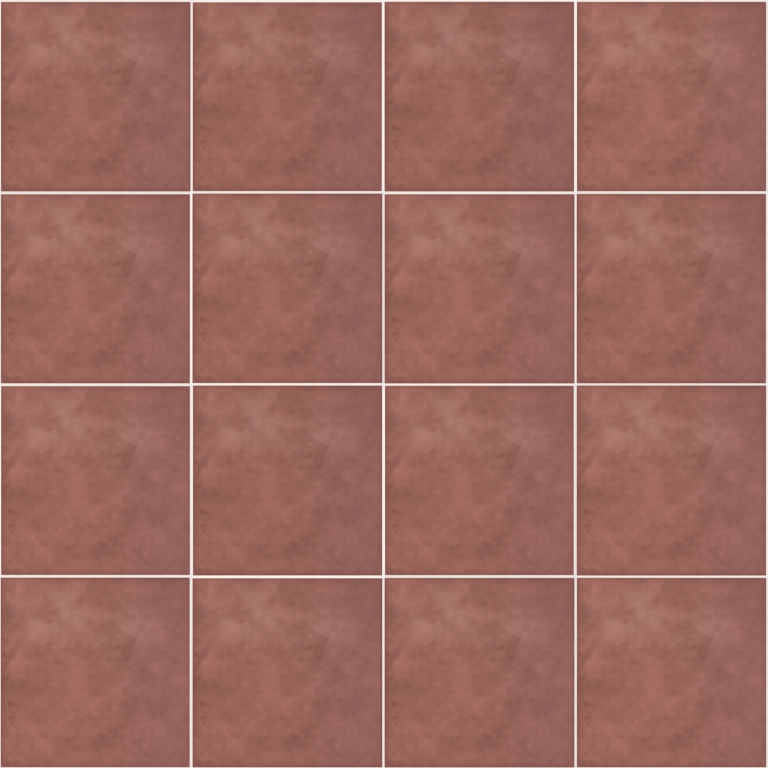
Reproduce this texture procedurally as a Shadertoy shader.

```glsl
// Four by four terracotta floor tiles with mottled clay and thin pale grout joints.

const float TILES = 4.0;
const vec3 CLAY = vec3(0.612, 0.402, 0.354);
const vec3 DARK_CLAY = vec3(0.490, 0.315, 0.290);
const vec3 DUSTY_CLAY = vec3(0.645, 0.475, 0.435);
const vec3 MAUVE_CLAY = vec3(0.592, 0.397, 0.370);
const vec3 RIM = vec3(0.440, 0.265, 0.260);
const vec3 GROUT = vec3(0.985, 0.940, 0.920);

float hash(vec2 cell) {
    vec3 q = fract(vec3(cell.xyx) * 0.1031);
    q += dot(q, q.yzx + 33.33);
    return fract((q.x + q.y) * q.z);
}

float valueNoise(vec2 p) {
    vec2 cell = floor(p), f = fract(p);
    f = f * f * (3.0 - 2.0 * f);
    float low = mix(hash(cell), hash(cell + vec2(1.0, 0.0)), f.x);
    float high = mix(hash(cell + vec2(0.0, 1.0)), hash(cell + 1.0), f.x);
    return mix(low, high, f.y);
}

float fbm(vec2 p) {
    float sum = 0.0, weight = 0.5;
    for (int i = 0; i < 4; i++) {
        sum += weight * valueNoise(p);
        p = mat2(1.6, 1.2, -1.2, 1.6) * p + 17.3;
        weight *= 0.5;
    }
    return sum / 0.9375;
}

// Soft round patch, 1 at its centre.
float patchMask(vec2 p, vec2 centre, vec2 size) {
    vec2 q = (p - centre) / size;
    return exp(-dot(q, q));
}

// Clay surface; p runs from 0 to 1 across one tile.
vec3 claySurface(vec2 p) {
    float cloud = fbm(p * 5.0 + 3.0);
    float mottle = fbm(p * vec2(12.0, 15.0) + 41.0);
    float grain = fbm(p * 42.0 + 90.0);

    // Broad tints: dusty upper left, mauve right side
    vec3 clay = mix(CLAY, MAUVE_CLAY, smoothstep(0.50, 0.85, p.x + 0.5 * (cloud - 0.5)));
    float dust = patchMask(p, vec2(0.30, 0.80), vec2(0.25, 0.17))
               + 0.6 * patchMask(p, vec2(0.66, 0.66), vec2(0.15, 0.20));
    clay = mix(clay, DUSTY_CLAY, dust * smoothstep(0.20, 0.75, mottle) * 0.75);
    clay *= 1.0 + 0.17 * (cloud - 0.5) + 0.15 * (mottle - 0.5) + 0.10 * (grain - 0.5);

    // Fine dark flecks gather on the worn left edge, a pitted spot and the foot
    float wear = patchMask(p, vec2(0.04, 0.40), vec2(0.05, 0.45))
               + 0.8 * patchMask(p, vec2(0.66, 0.61), vec2(0.08, 0.06))
               + 0.5 * patchMask(p, vec2(0.50, 0.13), vec2(0.40, 0.10))
               + 0.25;
    float flecks = smoothstep(0.48, 0.76, fbm(p * 30.0 + 7.0));
    clay = mix(clay, DARK_CLAY, min(wear, 1.0) * flecks * 0.50);

    // Shaded upper right corner and foot
    float shade = 0.45 * patchMask(p, vec2(1.0), vec2(0.14, 0.13))
                + 0.18 * patchMask(p, vec2(0.45, 0.12), vec2(0.25, 0.08));
    return mix(clay, DARK_CLAY, shade);
}

// Grout coverage of one joint segment; seed varies its width and position.
float jointMask(float offset, vec2 seed, float pixel) {
    float halfWidth = mix(0.0064, 0.0086, hash(seed));
    float shift = -0.003 + 0.003 * (hash(seed + 19.0) - 0.5);
    float blur = max(0.0045, 0.6 * pixel);
    return 1.0 - smoothstep(halfWidth - blur, halfWidth + blur, abs(offset - shift));
}

// Grout brightness along one joint segment.
float jointShade(vec2 seed) {
    return mix(0.94, 1.0, hash(seed + 53.0));
}

void mainImage(out vec4 fragColor, in vec2 fragCoord) {
    vec2 grid = TILES * fragCoord / iResolution.xy;
    vec2 tile = floor(grid);
    vec2 joint = floor(grid + 0.5);
    vec2 offset = grid - joint;
    vec2 pixel = TILES / iResolution.xy;

    // Clay with a slight tone change per tile
    vec3 color = claySurface(fract(grid));
    color *= 1.0 + 0.025 * (hash(tile + 5.0) - 0.5);

    // Dark rim beside the joints
    float edge = min(abs(offset.x), abs(offset.y));
    color = mix(color, RIM, 0.85 * exp(-edge / 0.013));
    color = mix(color, DARK_CLAY, 0.16 * exp(-edge / 0.040));

    // Upright and level joints
    vec2 uprightSeed = vec2(joint.x, tile.y) + 11.0;
    vec2 levelSeed = vec2(tile.x, joint.y) + 71.0;
    float upright = jointMask(offset.x, uprightSeed, pixel.x);
    float level = jointMask(offset.y, levelSeed, pixel.y);
    color = mix(color, GROUT * jointShade(levelSeed), level);
    color = mix(color, GROUT * jointShade(uprightSeed), upright);

    fragColor = vec4(color, 1.0);
}
```
